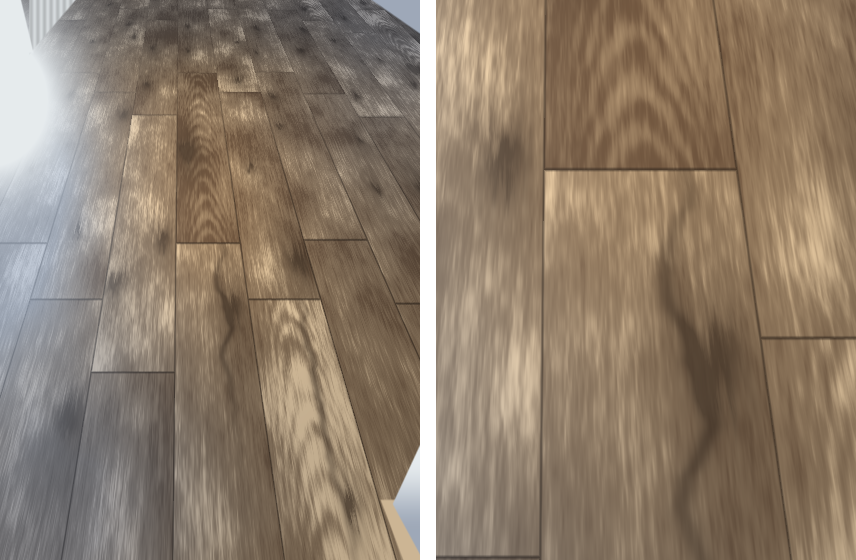
Left: the whole. Right: its middle third, enlarged.
Write a Shadertoy shader that draws this texture.

```glsl
const vec3 DARK_OAK = vec3(0.35, 0.27, 0.20);
const vec3 MID_OAK = vec3(0.49, 0.41, 0.32);
const vec3 PALE_OAK = vec3(0.80, 0.71, 0.58);
const vec3 GREY_SHEEN = vec3(0.45, 0.45, 0.465);
const vec3 BLUE_SHEEN = vec3(0.62, 0.66, 0.72);
const vec3 WHITE_PAINT = vec3(0.90, 0.92, 0.93);
const vec2 VANISHING = vec2(0.429, 1.335);
const float PLANK_WIDTH = 0.199;
const float PLANK_LENGTH = 0.85;

float hash(vec2 p) {
    return fract(sin(dot(p, vec2(127.1, 311.7))) * 43758.547);
}

float noise(vec2 p) {
    vec2 i = floor(p), f = fract(p);
    f = f * f * (3.0 - 2.0 * f);
    return mix(mix(hash(i), hash(i + vec2(1, 0)), f.x),
               mix(hash(i + vec2(0, 1)), hash(i + vec2(1, 1)), f.x), f.y);
}

float fbm(vec2 p) {
    float sum = 0.0, amp = 0.5;
    for (int i = 0; i < 4; i++) {
        sum += amp * noise(p);
        p = p * 2.03 + 17.3;
        amp *= 0.5;
    }
    return sum;
}

// Soft round spot with separate radii
float glow(vec2 p, vec2 center, vec2 radius) {
    vec2 d = (p - center) / radius;
    return exp(-dot(d, d));
}

// Coverage to the right of the line from a to b
float rightOf(vec2 p, vec2 a, vec2 b, float aa) {
    vec2 d = normalize(b - a);
    return smoothstep(-aa, aa, d.y * (p.x - a.x) - d.x * (p.y - a.y));
}

// Staggered end joint of a column of planks
float jointStart(float column) {
    float stagger = 1.30 - 0.15 * mod(column, 3.0);
    return stagger + 0.31 * step(1.5, column) - 0.47 * step(2.5, column);
}

// Oak surface; local runs over one plank, id selects the board
vec3 oak(vec2 local, vec2 id) {
    float seed = hash(id);
    vec2 q = local * vec2(1.0, 3.0) + seed * 61.0;
    float cloud = fbm(q * vec2(1.6, 1.8));
    float grain = fbm(q * vec2(38.0, 4.5) + cloud * 3.0);
    float pores = noise(q * vec2(110.0, 18.0));
    float tone = 0.48 + 0.38 * (seed - 0.5) + 1.05 * (cloud - 0.47)
               + 0.42 * (grain - 0.47) + 0.15 * (pores - 0.5);

    // Arched growth rings, strong on some boards
    float bow = local.x - 0.5;
    float rings = sin(85.0 * (local.y + 1.6 * bow * bow) + 11.0 * cloud);
    bool figured = id == vec2(0.0) || seed > 0.88;
    tone += rings * exp(-9.0 * bow * bow) * (figured ? 0.13 : 0.02);

    // Knots, with a dark crack along the nearest middle boards
    float stain = 0.0;
    for (int k = 0; k < 2; k++) {
        vec2 key = id * 3.7 + float(k) * 9.1;
        vec2 spot = vec2(0.15 + 0.7 * hash(key), 0.1 + 0.8 * hash(key + 4.3));
        vec2 bend = vec2(cloud - 0.47, 0.25 * (grain - 0.47)) * 0.35;
        float size = 0.5 + hash(key + 8.9);
        stain += 0.55 * glow(local + bend, spot, vec2(0.09, 0.028) * size);
        stain += 0.25 * glow(local + bend, spot, vec2(0.25, 0.12) * size);
    }
    float wander = 0.66 + 0.35 * (fbm(vec2(local.y * 9.0, seed * 31.0)) - 0.47);
    float crack = glow(local, vec2(wander, 0.78), vec2(0.045, 0.22));
    stain += 0.55 * crack * step(0.0, id.x) * step(id.x, 1.0) * step(id.y, -0.5);

    vec3 color = mix(DARK_OAK, MID_OAK, smoothstep(0.0, 0.5, tone));
    color = mix(color, PALE_OAK, smoothstep(0.42, 0.95, tone));
    return mix(color, DARK_OAK * 0.65, clamp(stain, 0.0, 0.75));
}

// Planks in perspective; seams fade with distance
vec3 floorBoards(vec2 uv, float aa) {
    float nearness = VANISHING.y - uv.y;
    float across = (uv.x - VANISHING.x) / (PLANK_WIDTH * nearness) + 0.065;
    float depth = 1.0 / nearness;
    float column = floor(across);
    float along = (depth - jointStart(column)) / PLANK_LENGTH;
    vec2 id = vec2(column, floor(along));
    vec2 local = vec2(fract(across), fract(along));
    vec2 edge = 0.5 - abs(local - 0.5);
    float side = edge.x * PLANK_WIDTH * nearness;
    float end = edge.y * PLANK_LENGTH * nearness * nearness;
    float seam = max(0.55 * (1.0 - smoothstep(0.0, 0.001 + aa, side)),
                     0.6 * (1.0 - smoothstep(0.0, 0.001 + aa, end)));
    seam *= 1.0 - 0.8 * smoothstep(1.3, 2.2, depth);
    return mix(oak(local, id), DARK_OAK * 0.45, seam);
}

// Warm middle, grey corners and bright window reflection
vec3 lightFloor(vec3 color, vec2 uv) {
    float haze = 0.75 + 0.5 * fbm(uv * vec2(5.0, 4.0));
    float warm = glow(uv, vec2(0.45, 0.64), vec2(0.32, 0.27));
    color *= mix(vec3(0.95), vec3(1.30, 1.25, 1.16), warm);
    color *= 1.0 - 0.22 * smoothstep(0.78, 1.0, uv.y);
    float grey = 1.1 * glow(uv, vec2(0.1, 0.06), vec2(0.38, 0.36))
               + 0.85 * glow(uv, vec2(1.0), vec2(0.36, 0.34))
               + 0.45 * smoothstep(0.84, 1.0, uv.y);
    float shade = dot(color, vec3(0.3, 0.6, 0.1)) - 0.44;
    color = mix(color, GREY_SHEEN + 0.9 * shade, clamp(grey * haze, 0.0, 0.92));
    float sky = 1.5 * haze * glow(uv, vec2(-0.03, 0.64), vec2(0.26, 0.36));
    color = mix(color, BLUE_SHEEN + 0.5 * shade, clamp(sky, 0.0, 0.95));
    float sun = 2.0 * glow(uv, vec2(-0.02, 0.82), vec2(0.16, 0.14));
    return mix(color, WHITE_PAINT, clamp(sun, 0.0, 1.0));
}

// White wall, radiator, skirting and door frame at the corners
vec3 addTrim(vec3 color, vec2 uv, float aa) {
    float radiator = 1.0 - rightOf(uv, vec2(0.10, 0.93), vec2(0.18, 1.0), aa);
    radiator *= smoothstep(-aa, aa, uv.x - 0.07);
    color = mix(color, WHITE_PAINT * (0.86 + 0.07 * sin(uv.x * 400.0)), radiator);
    float wall = 1.0 - rightOf(uv, vec2(0.08, 0.905), vec2(0.05, 1.0), aa);
    color = mix(color, WHITE_PAINT, wall * smoothstep(-aa, aa, uv.y - 0.905));
    float skirting = rightOf(uv, vec2(1.0, 0.94), vec2(0.885, 1.0), aa);
    color = mix(color, BLUE_SHEEN, skirting);
    float gap = rightOf(uv, vec2(0.96, 0.0), vec2(0.905, 0.11), aa);
    color = mix(color, PALE_OAK, gap * (1.0 - smoothstep(0.105, 0.11, uv.y)));
    float door = rightOf(uv, vec2(0.935, 0.10), vec2(1.0, 0.205), aa)
               * rightOf(uv, vec2(1.0, 0.01), vec2(0.935, 0.10), aa);
    return mix(color, mix(BLUE_SHEEN, WHITE_PAINT, smoothstep(0.05, 0.18, uv.y)), door);
}

void mainImage(out vec4 fragColor, in vec2 fragCoord) {
    vec2 uv = fragCoord / iResolution.xy;
    float aa = 1.0 / iResolution.x;
    vec3 color = lightFloor(floorBoards(uv, aa), uv);
    fragColor = vec4(clamp(addTrim(color, uv, aa), 0.0, 1.0), 1.0);
}
```
